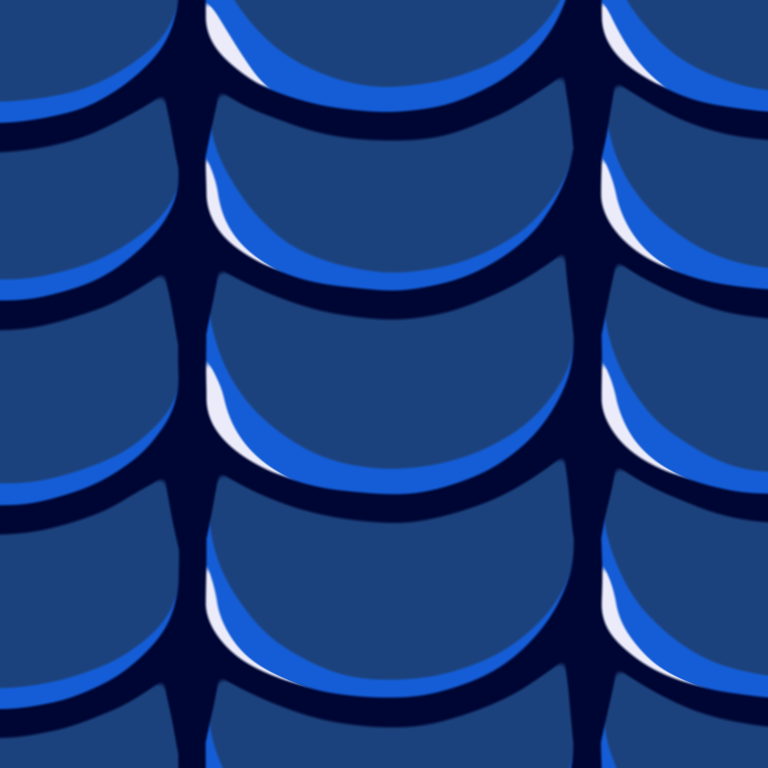
Give the GLSL for this pattern, as a three.js fragment shader.

```glsl
// Overlapping glossy blue scales in columns, outlined in navy with white glints.
varying vec2 vUv;

const float HALF_WIDTH = 0.2396;

vec2 gradient(vec2 cell) {
  float angle = 6.2832 * fract(sin(dot(cell, vec2(127.1, 311.7))) * 43758.5);
  return vec2(cos(angle), sin(angle));
}

float gradientNoise(vec2 p) {
  vec2 i = floor(p), f = fract(p);
  vec2 u = f * f * (3.0 - 2.0 * f);
  vec2 e = vec2(1.0, 0.0);
  float low = mix(dot(gradient(i), f), dot(gradient(i + e.xy), f - e.xy), u.x);
  float high = mix(dot(gradient(i + e.yx), f - e.yx), dot(gradient(i + e.xx), f - e.xx), u.x);
  return mix(low, high, u.y);
}

// Soft coverage of the region where the distance is negative
float cover(float d) {
  return 1.0 - smoothstep(-0.0028, 0.0028, d);
}

float smoothMax(float a, float b, float k) {
  float h = max(k - abs(a - b), 0.0) / k;
  return max(a, b) + h * h * k * 0.25;
}

// Half ellipse resting on the origin, extended upward with straight sides
float cupDistance(vec2 p, vec2 radii) {
  p.y = min(p.y - radii.y, 0.0);
  float k = length(p / radii);
  return (k - 1.0) * k / max(length(p / (radii * radii)), 0.001);
}

// Height of the lowest point of a row; the top row sits closer to its neighbour
float rowBottom(float row) {
  return 0.0911 + 0.2656 * row - 0.0338 * step(3.0, row);
}

void main() {
  vec2 uv = vUv + 0.002 * vec2(gradientNoise(vUv * 14.0), gradientNoise(vUv * 14.0 + 37.0));

  // Column layout
  float column = floor((uv.x - 0.508) / 0.515 + 1.5);
  float x = uv.x - 0.508 - 0.515 * (column - 1.0);
  float columnDrop = 0.0143 * step(column, 0.5);
  bool isLeft = x < 0.0;

  // The left side of each scale is tighter at the foot than the right
  float footHeight = isLeft ? 0.124 : mix(0.17, 0.208, step(0.5, column));
  vec2 innerRadii = isLeft ? vec2(0.237, 0.232) : vec2(0.2422, footHeight - 0.02);
  float topRise = isLeft ? mix(0.076, 0.09, step(1.5, column)) : mix(0.089, 0.098, step(0.5, column));
  float shoulder = isLeft ? 0.2 : mix(0.2, 0.12, step(0.5, column));

  vec3 color = vec3(0.0, 0.025, 0.205);

  for (int i = -1; i < 4; i++) {
    float row = float(i);
    float bottom = rowBottom(row) - columnDrop;
    float top = rowBottom(row + 1.0) - columnDrop - 0.038;
    float y = uv.y - bottom;
    float swing = cos(3.14159 * row) * mod(column, 2.0);

    // Scale outline: rounded foot, sagging top, narrowed shoulders
    float sag = x / HALF_WIDTH;
    float roof = 0.87 * (uv.y - top - topRise * sag * sag);
    float side = abs(x) - HALF_WIDTH + shoulder * max(uv.y - top + 0.02, 0.0);
    float outline = cupDistance(vec2(x, y), vec2(HALF_WIDTH, footHeight));
    outline = max(outline, smoothMax(roof, side, 0.014));

    // Bright rim along the foot
    float rimWidth = 0.028 - 0.005 * swing;
    float inner = cupDistance(vec2(x, y - rimWidth), innerRadii);
    vec3 scale = mix(vec3(0.08, 0.365, 0.84), vec3(0.11, 0.26, 0.49), cover(inner));

    // White glint hugging the lower left edge
    float glintStart = 0.010 + 0.006 * row;
    float glintEnd = 0.175 - 0.03 * step(3.0, row);
    float along = clamp((y - glintStart) / (glintEnd - glintStart), 0.0, 1.0);
    float drop = 1.0 - clamp(y / footHeight, 0.0, 1.0);
    float edgeX = -HALF_WIDTH * sqrt(1.0 - drop * drop);
    float glintWidth = 4.0 * along * (1.0 - along) * (0.022 - 0.005 * swing);
    float glint = cover(x - edgeX - glintWidth) * smoothstep(0.0, 0.08, along * (1.0 - along));
    scale = mix(scale, vec3(0.92, 0.92, 0.98), isLeft ? glint : 0.0);

    color = mix(color, scale, cover(outline));
  }

  gl_FragColor = vec4(color, 1.0);
}
```
